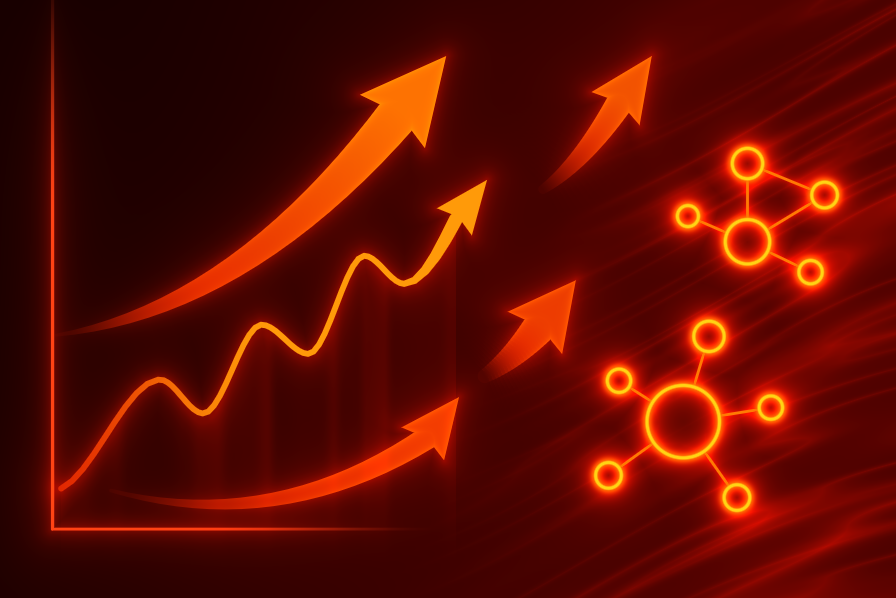
Reproduce this background procedurally as a Shadertoy shader.

```glsl
// Glowing growth chart: rising arrows and a wavy trend line beside two ring networks.
// Shapes are distance fields with halos on a board 5.12 units high, over streaks
// of ridged value noise.

#define BOARD_HEIGHT 5.12
#define GLOW 0.4
#define STREAK_GAIN 0.34
#define CURVE_STEPS 20
#define WAVE_STEPS 64
#define RED vec3(0.88, 0.13, 0.0)
#define ORANGE vec3(1.0, 0.48, 0.01)
#define YELLOW vec3(1.0, 0.83, 0.08)
#define EMBER vec3(0.85, 0.07, 0.0)

// Extremes of the trend line
const vec2 KNOTS[8] = vec2[8](vec2(0.45, 0.92), vec2(1.37, 1.87), vec2(1.74, 1.58),
    vec2(2.24, 2.34), vec2(2.64, 2.09), vec2(3.12, 2.93), vec2(3.46, 2.69), vec2(4.34, 3.79));

// Rings: centre and radius; entries 0 and 5 are the hubs
const vec3 RINGS[11] = vec3[11](vec3(6.4, 3.05, 0.19), vec3(6.4, 3.72, 0.13),
    vec3(7.06, 3.45, 0.11), vec3(5.89, 3.27, 0.09), vec3(6.94, 2.79, 0.1),
    vec3(5.85, 1.51, 0.31), vec3(6.07, 2.24, 0.13), vec3(5.3, 1.86, 0.1),
    vec3(6.6, 1.63, 0.1), vec3(5.21, 1.05, 0.11), vec3(6.31, 0.86, 0.11));

float hash(vec2 p) {
    vec3 q = fract(p.xyx * 0.1031);
    q += dot(q, q.yzx + 33.33);
    return fract((q.x + q.y) * q.z);
}

float noise(vec2 p) {
    vec2 i = floor(p), f = smoothstep(0.0, 1.0, fract(p));
    return mix(mix(hash(i), hash(i + vec2(1, 0)), f.x),
               mix(hash(i + vec2(0, 1)), hash(i + 1.0), f.x), f.y);
}

float ridge(vec2 p) { return 1.0 - abs(2.0 * noise(p) - 1.0); }

float fill(float d, float px) { return clamp(0.5 - d / px, 0.0, 1.0); }

vec3 halo(float d) {
    d = max(d, 0.0);
    return EMBER * GLOW * (0.7 * exp(-d / 0.07) + 0.3 * exp(-d / 0.28));
}

// Distance to a segment, and the position along it
vec2 segment(vec2 p, vec2 a, vec2 b) {
    float h = clamp(dot(p - a, b - a) / dot(b - a, b - a), 0.0, 1.0);
    return vec2(length(p - mix(a, b, h)), h);
}

// Signed distance to a notched arrow head
float arrowHead(vec2 p, vec2 base, vec2 tip, float halfWidth) {
    float len = length(tip - base);
    vec2 axis = (tip - base) / len, r = p - base;
    vec2 q = vec2(dot(r, axis), abs(r.x * axis.y - r.y * axis.x));
    vec2 a = vec2(len, 0), b = vec2(0, halfWidth), c = vec2(0.12 * len, 0);
    float side = max(dot(q - a, b.yx), dot(q - b, vec2(-halfWidth, -c.x)));
    side = max(dot(q - a, vec2(halfWidth, len)), dot(q - b, vec2(-halfWidth, -c.x)));
    return sign(side) * min(segment(q, a, b).x, segment(q, b, c).x);
}

// Tapered curved arrow; fade is the share of the body lost in the dark
void drawArrow(inout vec3 col, vec2 p, float px, vec2 start, vec2 bend, vec2 base, vec2 tip,
               float headWidth, vec2 taper, float fade, float heat) {
    vec2 neck = mix(base, tip, 0.14), a = start;
    float d = 1e3, along = 0.0, steps = float(CURVE_STEPS);
    for (int i = 1; i <= CURVE_STEPS; i++) {
        float t = float(i) / steps;
        vec2 b = mix(mix(start, bend, t), mix(bend, neck, t), t);
        vec2 s = segment(p, a, b);
        t += (s.y - 1.0) / steps;
        s.x -= mix(taper.x, taper.y, t);
        if (s.x < d) { d = s.x; along = t; }
        a = b;
    }
    d = min(d, arrowHead(p, base, tip, headWidth));
    float visible = smoothstep(-0.15 * fade, fade, along);
    vec3 body = mix(RED, ORANGE, heat * along * along);
    body += vec3(0.1, 0.13, 0.0) * exp(-abs(d) / 0.025) * along;
    col = mix(col + halo(d) * visible, body, fill(d, px) * visible);
}

vec2 wavePoint(float s) {
    int i = int(s);
    float f = fract(s);
    return mix(KNOTS[i], KNOTS[i + 1], vec2(f, smoothstep(0.0, 1.0, f)));
}

// Trend line with its head and the faint curtain below it
void drawWave(inout vec3 col, vec2 p, float px) {
    float d = 1e3, top = 0.0;
    vec2 a = wavePoint(0.08);
    for (int i = 1; i <= WAVE_STEPS; i++) {
        vec2 b = wavePoint(mix(0.08, 6.5, float(i) / float(WAVE_STEPS)));
        d = min(d, segment(p, a, b).x);
        if (p.x >= a.x && p.x < b.x) top = mix(a.y, b.y, (p.x - a.x) / (b.x - a.x));
        a = b;
    }
    d -= 0.025 + 0.035 * smoothstep(3.4, 3.95, p.x);
    d = min(d, arrowHead(p, vec2(3.89, 3.22), vec2(4.17, 3.58), 0.19));
    float curtain = smoothstep(0.0, 0.1, top - p.y) * smoothstep(0.2, 1.5, p.y);
    col += EMBER * curtain * (0.04 + 0.14 * pow(noise(vec2(p.x * 7.0, 3.0)), 3.0)) + halo(d);
    vec3 line = mix(RED, mix(ORANGE, YELLOW, 0.35), smoothstep(0.2, 2.4, p.x));
    col = mix(col, line, fill(d, px));
}

// Rings linked to their hub, plus one outer link
void drawNetworks(inout vec3 col, vec2 p, float px) {
    float disc = 1e3, link = segment(p, RINGS[1].xy, RINGS[2].xy).x;
    for (int i = 0; i < 11; i++) {
        disc = min(disc, length(p - RINGS[i].xy) - RINGS[i].z);
        if (i % 5 != 0 || i == 10) link = min(link, segment(p, RINGS[i].xy, RINGS[i < 5 ? 0 : 5].xy).x);
    }
    link = max(link, -disc);
    float rim = abs(disc);
    col = mix(col, vec3(0.36, 0.02, 0.0), 0.8 * fill(disc, px));
    col += EMBER * (0.5 * exp(-link / 0.05) + 0.9 * exp(-rim / 0.07) + 0.2 * exp(-rim / 0.22));
    col = mix(col, ORANGE, max(fill(link - 0.012, px), exp(-rim * rim / 0.0016)));
    col = mix(col, YELLOW, fill(rim - 0.014, px * 1.5));
}

void mainImage(out vec4 fragColor, in vec2 fragCoord) {
    float px = BOARD_HEIGHT / iResolution.y;
    vec2 p = fragCoord * px;
    // Backdrop, redder toward the lower right
    float warmth = smoothstep(0.0, 8.5, p.x + 0.35 * (BOARD_HEIGHT - p.y));
    vec3 col = mix(vec3(0.09, 0.0, 0.0), vec3(0.3, 0.006, 0.0), warmth);
    // Flowing streaks
    float across = p.y - 0.42 * p.x - 0.16 * sin(1.3 * p.x - 0.6 * p.y);
    float strands = pow(ridge(vec2(p.x * 0.35, across * 3.2)), 5.0)
                  + 0.6 * pow(ridge(vec2(p.x * 0.5 + 9.0, across * 7.0)), 4.0);
    float reach = smoothstep(0.0, 3.0, p.x - 3.1 - 0.42 * p.y);
    col += EMBER * STREAK_GAIN * reach * strands * (0.4 + 0.6 * noise(p * 0.9));
    // Axes
    vec2 corner = vec2(0.45, 0.59);
    vec2 axes = vec2(segment(p, corner, vec2(0.45, 5.3)).x, segment(p, corner, vec2(3.8, 0.59)).x);
    vec2 lit = vec2(smoothstep(5.6, 3.2, p.y), smoothstep(3.8, 1.4, p.x));
    col += max(halo(axes.x) * lit.x, halo(axes.y) * lit.y);
    lit *= vec2(fill(axes.x - 0.014, px), fill(axes.y - 0.012, px));
    col = mix(col, vec3(1.0, 0.26, 0.08), max(lit.x, lit.y));
    // Arrows, trend line and networks
    drawArrow(col, p, px, vec2(0.48, 2.25), vec2(2.06, 2.47), vec2(3.36, 4.08), vec2(3.82, 4.64),
              0.36, vec2(0.012, 0.18), 0.45, 0.9);
    drawArrow(col, p, px, vec2(4.65, 3.5), vec2(4.98, 3.72), vec2(5.27, 4.19), vec2(5.58, 4.64),
              0.25, vec2(0.04, 0.115), 0.8, 0.55);
    drawArrow(col, p, px, vec2(4.15, 1.9), vec2(4.4, 2.05), vec2(4.58, 2.27), vec2(4.93, 2.72),
              0.295, vec2(0.06, 0.145), 0.8, 0.3);
    drawArrow(col, p, px, vec2(0.95, 0.92), vec2(2.37, 0.54), vec2(3.62, 1.32), vec2(3.93, 1.72),
              0.23, vec2(0.015, 0.1), 0.7, 0.3);
    drawWave(col, p, px);
    drawNetworks(col, p, px);
    fragColor = vec4(clamp(col, 0.0, 1.0), 1.0);
}
```
